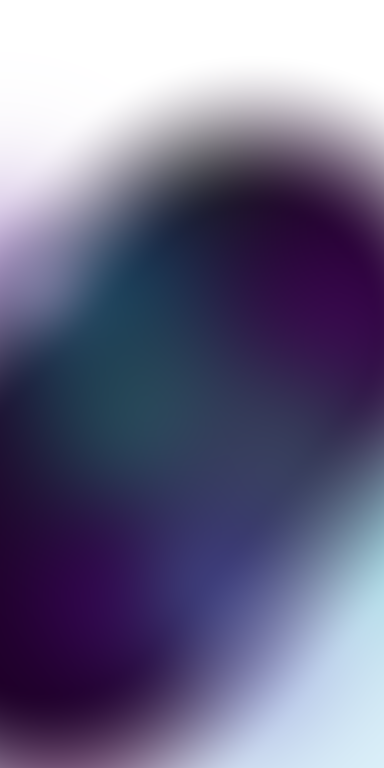
This background is drawn by a Shadertoy shader. Its source:

```glsl
// Soft blurred gradient: a dark plum and teal capsule over white, lavender and ice blue.

// Canvas space: x runs 0..1 and y runs 0..2, from the lower left.
const vec2 CANVAS = vec2(1.0, 2.0);

// Dark capsule: two ends, their radii, and half the width of the blurred rim
const vec2 UPPER_END = vec2(0.664, 1.141);
const vec2 LOWER_END = vec2(0.130, 0.542);
const float UPPER_RADIUS = 0.516;
const float LOWER_RADIUS = 0.547;
const float RIM_BLUR = 0.208;

// Light colours
const vec3 WHITE      = vec3(1.00, 1.00, 1.00);
const vec3 ICE        = vec3(0.87, 0.95, 0.98);
const vec3 LAVENDER   = vec3(0.76, 0.66, 0.85);
const vec3 AQUA       = vec3(0.64, 0.86, 0.89);
const vec3 PERIWINKLE = vec3(0.66, 0.70, 0.88);
const vec3 MAUVE      = vec3(0.80, 0.66, 0.78);
const vec3 MIST       = vec3(0.62, 0.60, 0.76);

// Dark colours
const vec3 PLUM     = vec3(0.115, 0.00, 0.15);
const vec3 CHARCOAL = vec3(0.10, 0.08, 0.11);
const vec3 BLUE     = vec3(0.08, 0.22, 0.34);
const vec3 TEAL     = vec3(0.13, 0.31, 0.35);
const vec3 MAGENTA  = vec3(0.21, 0.00, 0.28);
const vec3 SLATE    = vec3(0.22, 0.25, 0.36);
const vec3 VIOLET   = vec3(0.18, 0.00, 0.27);
const vec3 INDIGO   = vec3(0.24, 0.24, 0.48);

// Gaussian falloff around a centre
float glow(vec2 p, vec2 center, float radius) {
    vec2 q = (p - center) / radius;
    return exp(-dot(q, q));
}

// Signed distance to a capsule whose radius changes along its axis
float taperedCapsule(vec2 p, vec2 a, vec2 b, float ra, float rb) {
    vec2 axis = b - a;
    float t = clamp(dot(p - a, axis) / dot(axis, axis), 0.0, 1.0);
    return length(p - a - axis * t) - mix(ra, rb, t);
}

// White sky above, icy blue corner below
vec3 lightLayer(vec2 p) {
    vec3 color = mix(ICE, WHITE, smoothstep(0.7, 1.2, p.y));
    color = mix(color, LAVENDER, glow(p, vec2(0.0, 1.245), 0.273));
    color = mix(color, AQUA, glow(p, vec2(1.0, 0.672), 0.339));
    color = mix(color, PERIWINKLE, glow(p, vec2(0.6, 0.307), 0.286));
    return mix(color, MAUVE, glow(p, vec2(0.156, 0.0), 0.286));
}

// Coloured glows inside the capsule
vec3 darkLayer(vec2 p) {
    vec3 color = mix(PLUM, CHARCOAL, glow(p, vec2(0.52, 1.557), 0.234));
    color = mix(color, BLUE, glow(p, vec2(0.286, 1.219), 0.286));
    color = mix(color, TEAL, glow(p, vec2(0.43, 0.906), 0.33));
    color = mix(color, MAGENTA, glow(p, vec2(0.885, 1.141), 0.286));
    color = mix(color, SLATE, glow(p, vec2(0.703, 0.75), 0.339));
    color = mix(color, VIOLET, glow(p, vec2(0.273, 0.4375), 0.234));
    return mix(color, INDIGO, glow(p, vec2(0.586, 0.464), 0.247));
}

void mainImage(out vec4 fragColor, in vec2 fragCoord) {
    vec2 p = fragCoord / iResolution.xy * CANVAS;

    // Blend the layers across the blurred rim
    float d = taperedCapsule(p, UPPER_END, LOWER_END, UPPER_RADIUS, LOWER_RADIUS);
    vec3 color = mix(darkLayer(p), lightLayer(p), smoothstep(-RIM_BLUR, RIM_BLUR, d));

    // Pale haze over the left rim
    color = mix(color, MIST, 0.4 * glow(p, vec2(0.104, 1.258), 0.13));

    fragColor = vec4(color, 1.0);
}
```
